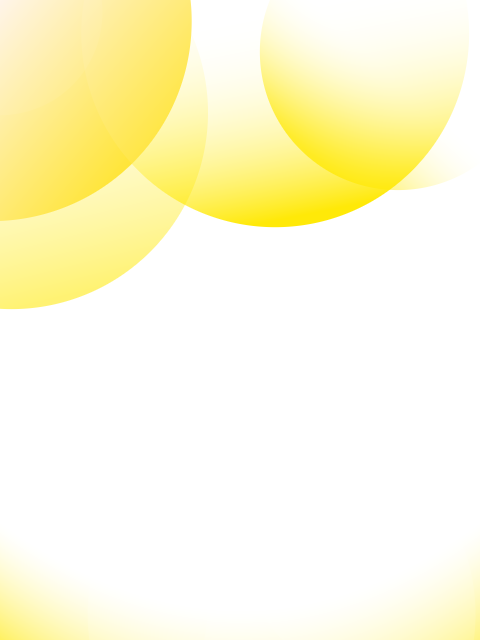
This background is drawn by a Shadertoy shader. Its source:

```glsl
// Translucent yellow discs above a white page with a soft glow along its foot.
#define YELLOW vec3(1.0, 0.91, 0.0)
#define WARM_TINT vec3(1.0, 0.965, 0.98)
#define CENTRE_DISC vec3(0.430, 0.052, 0.303)
#define RIGHT_DISC vec3(0.622, 0.081, 0.216)
#define LOWER_DISC vec3(0.018, 0.176, 0.307)
#define CORNER_DISC vec3(-0.013, 0.033, 0.3125)
#define GLOW_STRENGTH 0.62
#define VEIL 0.12

// Antialiased coverage of a disc given as centre and radius.
float disc(vec2 p, vec3 shape) {
    float edge = length(p - shape.xy) - shape.z;
    return clamp(0.5 - edge * iResolution.y, 0.0, 1.0);
}

// Eased linear gradient along a direction.
float ramp(vec2 p, vec2 direction, float start, float span, float ease) {
    return pow(clamp((dot(p, direction) - start) / span, 0.0, 1.0), ease);
}

// Lay a translucent layer of ink over another.
float layer(float ink, float added) {
    return 1.0 - (1.0 - ink) * (1.0 - added);
}

// Curved glow that rises toward both lower corners.
float footGlow(vec2 p) {
    float u = p.x / 0.375 - 1.0;
    float top = 0.814 + 0.137 * (1.0 - u * u);
    float glow = GLOW_STRENGTH * pow(clamp((p.y - top) / 0.186, 0.0, 1.0), 1.45);

    // Faint discs lighten the glow.
    glow *= 1.0 - VEIL * disc(p, vec3(0.440, 0.960, 0.303));
    glow *= 1.0 - VEIL * disc(p, vec3(0.600, 0.846, 0.221));
    glow *= 1.0 - VEIL * (1.0 - disc(p, vec3(0.018, 0.940, 0.307)));
    return glow;
}

void mainImage(out vec4 fragColor, in vec2 fragCoord) {
    // Page space: width 0.75, height 1, y running down.
    vec2 uv = fragCoord / iResolution.xy;
    vec2 p = vec2(0.75 * uv.x, 1.0 - uv.y);

    float ink = footGlow(p);

    // Three overlapping translucent discs.
    float centre = disc(p, CENTRE_DISC);
    float centreInk = 0.97 * ramp(p, vec2(0.2, 1.0), 0.086, 0.345, 2.4);
    float rightInk = 0.75 * ramp(p, vec2(-0.9, 1.0), -0.443, 0.247, 2.0);
    float lowerInk = 0.55 * ramp(p, vec2(0.25, 1.0), 0.0, 0.488, 1.9);
    ink = layer(ink, centre * centreInk);
    ink = layer(ink, disc(p, RIGHT_DISC) * rightInk);
    ink = layer(ink, disc(p, LOWER_DISC) * lowerInk);

    // Warm corner disc, with paler overlaps showing through.
    float corner = disc(p, CORNER_DISC);
    float cornerInk = 0.07 + 1.674 * (p.x + 0.85 * p.y);
    cornerInk *= 1.0 - 0.08 * centre;
    cornerInk *= 1.0 - 0.06 * disc(p, vec3(0.0, 0.02, 0.160));
    ink = mix(ink, min(cornerInk, 1.0), corner);

    vec3 color = mix(vec3(1.0), YELLOW, ink);
    color *= mix(vec3(1.0), WARM_TINT, corner);
    fragColor = vec4(color, 1.0);
}
```
